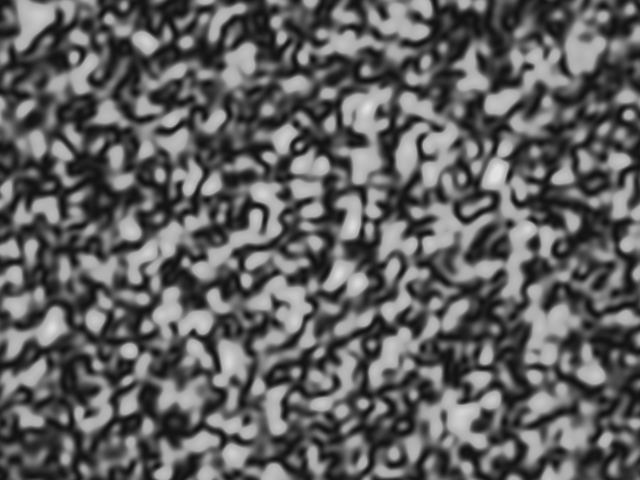
A WebGL 2 fragment shader for this texture:

```glsl
#version 300 es
precision highp float;
precision highp int;
// Laser speckle: soft grey grains separated by thin dark filaments.
// Scattered Gaussian wavelets with random phases are summed as complex numbers;
// the squared magnitude is dimmed towards the borders and tone mapped.

uniform vec2 u_resolution;
out vec4 fragColor;

// Integer hash: three random values in 0..1 for each cell
vec3 hashCell(ivec2 cell) {
    uvec3 v = uvec3(uvec2(cell + 4096), 17u) * 1664525u + 1013904223u;
    v.x += v.y * v.z;
    v.y += v.z * v.x;
    v.z += v.x * v.y;
    v ^= v >> 16u;
    v.x += v.y * v.z;
    v.y += v.z * v.x;
    v.z += v.x * v.y;
    return vec3(v >> 8u) / 16777216.0;
}

// Interference intensity with a mean of about one
float speckle(vec2 p) {
    ivec2 home = ivec2(floor(p));
    vec2 field = vec2(0.0);
    for (int y = -3; y <= 3; y++) {
        for (int x = -3; x <= 3; x++) {
            ivec2 cell = home + ivec2(x, y);
            vec3 rnd = hashCell(cell);
            vec2 offset = p - vec2(cell) - rnd.xy;
            float phase = 6.28319 * rnd.z;
            field += exp(-dot(offset, offset) / 1.28) * vec2(cos(phase), sin(phase));
        }
    }
    return dot(field, field) / 2.01;
}

// Minimum of a and b with a rounded corner of width k
float softMin(float a, float b, float k) {
    float h = max(k - abs(a - b), 0.0) / k;
    return min(a, b) - 0.25 * h * h * k;
}

void main() {
    vec2 uv = gl_FragCoord.xy / u_resolution;
    vec2 p = gl_FragCoord.xy / u_resolution.y;

    // Grains slightly elongated along the rising diagonal
    vec2 diagonal = vec2(0.64, 0.768);
    p -= 0.1 * dot(p, diagonal) * diagonal;
    float intensity = speckle(p / 0.0152);

    // Beam profile: brightest just below the centre
    vec2 fromCentre = (uv - vec2(0.49, 0.45)) * vec2(1.0, 0.9);
    intensity *= 0.4 + 0.9 * exp(-2.6 * dot(fromCentre, fromCentre));

    // Linear response up to a plateau that still rises a little
    float grey = 0.072 + softMin(0.36 * intensity, 0.55 + 0.032 * intensity, 0.12);
    fragColor = vec4(vec3(min(grey, 0.88)), 1.0);
}
```
